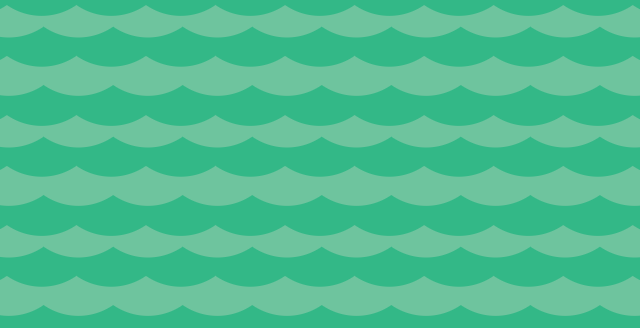
Give the GLSL for this pattern, as a Shadertoy shader.

```glsl
// Rows of pale green scalloped waves in alternating thickness on a deeper green.

// Signed distance to a row of hanging arcs: negative above, positive below.
// One unit is the width of a scallop; y runs downward.
float scallopEdge(vec2 p, float phase, float lowest) {
    float radius = 0.88;
    float across = fract(p.x - phase) - 0.5;
    float down = max(p.y - lowest + radius, 0.0);
    return length(vec2(across, down)) - radius;
}

void mainImage(out vec4 fragColor, in vec2 fragCoord) {
    // Scale to scallop widths, measured from the top left corner
    float pixel = 9.203 / iResolution.x;
    vec2 p = vec2(fragCoord.x, iResolution.y - fragCoord.y) * pixel;

    // Thin and thick wave bands take turns down the canvas
    float wave = 0.0;
    for (int row = 0; row < 6; row++) {
        float thick = float(row % 2);
        float top = 0.228 + 0.791 * float(row) - 0.06 * thick;
        float bottom = top + 0.311 + 0.108 * thick;
        float inside = min(scallopEdge(p, 0.099, top), -scallopEdge(p, 0.627, bottom));
        wave = max(wave, clamp(0.5 + inside / pixel, 0.0, 1.0));
    }

    vec3 deepGreen = vec3(0.20, 0.72, 0.53);
    vec3 paleGreen = vec3(0.43, 0.77, 0.62);
    fragColor = vec4(mix(deepGreen, paleGreen, wave), 1.0);
}
```
